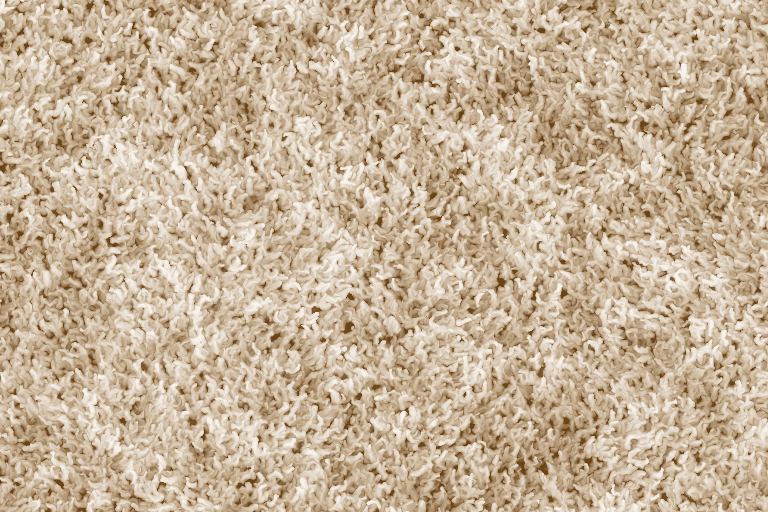
Write a WebGL 1 fragment shader that draws this texture.

```glsl
precision highp float;
// Cream shag carpet: short curled yarn tufts heaped over a shadowed brown base.
uniform vec2 u_resolution;

#define CELLS 50.0        // tuft cells per canvas height
#define TUFT_RADIUS 0.37  // mean half width, in cells
#define TUFT_LENGTH 0.50  // mean half length of the spine, in cells
#define LEAN 1.65         // main direction of the pile, radians
#define SPREAD 2.1        // random turn of each tuft
#define FLOW 2.6          // shared turn of neighbouring tufts
#define BLEND 20.0        // sharpness of the overlaps
#define DEPTH_SHADE 0.45  // darkening with depth
#define YARN_VARIETY 0.22 // lightness range between tufts
#define FIBRE 0.15        // strength of the fibre streaks
#define CONTRAST 1.08
#define MEAN_TONE 0.735

const vec3 SHADOW = vec3(0.50, 0.36, 0.20);
const vec3 SAND = vec3(0.78, 0.69, 0.57);
const vec3 CREAM = vec3(0.90, 0.86, 0.81);
const vec3 WHITE = vec3(0.97, 0.95, 0.92);

vec3 hash3(vec2 p) {
  vec3 q = fract(p.xyx * vec3(0.1031, 0.1030, 0.0973));
  q += dot(q, q.yxz + 33.33);
  return fract((q.xxy + q.yzz) * q.zyx);
}

float noise(vec2 p) {
  vec2 i = floor(p), f = fract(p);
  f = f * f * (3.0 - 2.0 * f);
  float low = mix(hash3(i).x, hash3(i + vec2(1.0, 0.0)).x, f.x);
  float high = mix(hash3(i + vec2(0.0, 1.0)).x, hash3(i + 1.0).x, f.x);
  return mix(low, high, f.y);
}

// Adds one tuft: x gathers the weight, y the weighted lightness.
void addTuft(vec2 p, vec2 seed, vec2 cell, inout vec2 sum) {
  vec3 place = hash3(seed);
  vec3 form = hash3(seed + 71.7);
  vec3 yarn = hash3(seed + 143.3);
  vec2 center = cell + place.xy;
  float angle = LEAN + FLOW * (noise(center * 0.16) - 0.5) + SPREAD * (place.z - 0.5);
  vec2 along = vec2(cos(angle), sin(angle));
  vec2 d = p - center;
  vec2 q = vec2(dot(d, along), dot(d, vec2(-along.y, along.x)));

  // Bent, tapered capsule with a rounded top
  float spine = TUFT_LENGTH * mix(0.7, 1.25, form.x);
  float t = clamp(q.x / spine, -1.0, 1.0);
  float radius = TUFT_RADIUS * mix(0.8, 1.2, form.y) * (1.0 - 0.18 * t);
  q.y += (form.z - 0.5) * 0.7 * (t * t - 0.3);
  float r = length(vec2(max(abs(q.x) - spine, 0.0), q.y)) / radius;
  float dome = 1.0 - r * r;
  if (dome <= 0.0) return;

  // Twisted fibre streaks, lighter towards the tip
  float streak = noise(vec2(q.x * 2.2, q.y * 5.0 + q.x * 1.5) + seed * 3.7) - 0.5;
  float lightness = YARN_VARIETY * (yarn.x - 0.5) + FIBRE * streak + 0.045 * t;
  float depth = 0.55 * yarn.y + 0.6 * dome;
  float weight = exp(BLEND * depth) * smoothstep(0.0, 0.4, dome);
  sum += weight * vec2(1.0, lightness);
}

vec3 carpetColor(float tone) {
  vec3 color = mix(SHADOW, SAND, clamp((tone - 0.36) / 0.33, -0.3, 1.0));
  color = mix(color, CREAM, clamp((tone - 0.69) / 0.17, 0.0, 1.0));
  return mix(color, WHITE, clamp((tone - 0.86) / 0.09, 0.0, 1.0));
}

void main() {
  vec2 uv = gl_FragCoord.xy / u_resolution.y;
  vec2 p = uv * CELLS;

  // Fuzzy outlines
  p += 0.22 * (vec2(noise(uv * 165.0), noise(uv * 165.0 + 57.0)) - 0.5);

  // Heap the tufts of the nearby cells over the base
  vec2 sum = vec2(exp(BLEND * 0.1), 0.0);
  vec2 home = floor(p);
  for (int y = -1; y <= 1; y++) {
    for (int x = -1; x <= 1; x++) {
      vec2 cell = home + vec2(float(x), float(y));
      for (int k = 0; k < 3; k++) {
        addTuft(p, cell + float(k) * vec2(211.0, 97.0) + 13.0, cell, sum);
      }
    }
  }
  float height = log(sum.x) / BLEND;
  float lightness = sum.y / sum.x;

  // Clumps and broad patches of the pile
  float clumps = 0.16 * (noise(uv * 15.0 + 5.0) - 0.5);
  float patches = 0.07 * (noise(uv * 3.5 + 31.0) - 0.5);
  float x = CONTRAST * (DEPTH_SHADE * (height - 0.86) + lightness + clumps + patches);
  float tone = MEAN_TONE + x - 0.8 * x * x;
  gl_FragColor = vec4(carpetColor(tone), 1.0);
}
```
